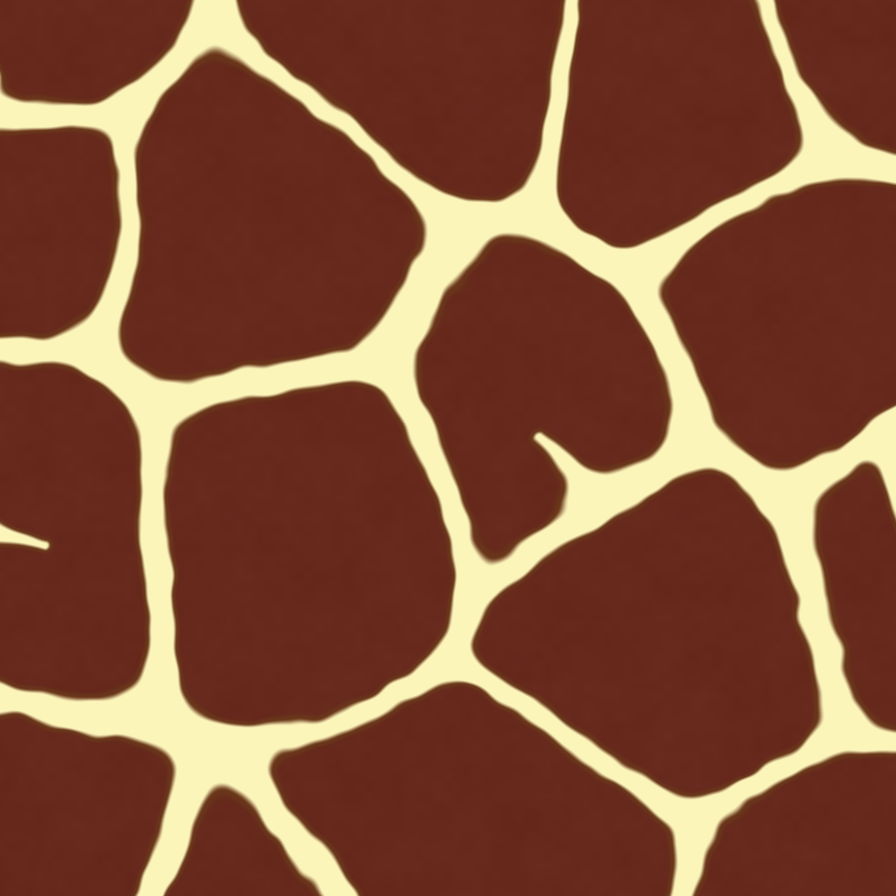
Give the GLSL for this pattern, as a Shadertoy shader.

```glsl
// Giraffe hide: large brown patches parted by cream veins with ragged edges.
// A staggered Voronoi layout gives the patches, an exponential smooth minimum
// rounds their corners, and short tapered spurs grow into some of them.

const vec3 BROWN = vec3(0.400, 0.160, 0.110);
const vec3 RIM   = vec3(0.410, 0.210, 0.100);
const vec3 CREAM = vec3(0.990, 0.960, 0.730);

const float CELLS = 2.9;       // patches across the canvas
const float ROUNDING = 55.0;   // higher means sharper patch corners

float hash(vec2 p) {
    return fract(sin(dot(p, vec2(127.1, 311.7))) * 43758.5453);
}

float noise(vec2 p) {
    vec2 i = floor(p), f = fract(p);
    f = f * f * (3.0 - 2.0 * f);
    float low  = mix(hash(i), hash(i + vec2(1.0, 0.0)), f.x);
    float high = mix(hash(i + vec2(0.0, 1.0)), hash(i + vec2(1.0, 1.0)), f.x);
    return mix(low, high, f.y);
}

// Signed noise vector in -1..1
vec2 noise2(vec2 p) {
    return 2.0 * vec2(noise(p), noise(p + vec2(37.2, 91.7))) - 1.0;
}

// Jittered centre of a patch, odd rows shifted by half a patch
vec2 patchCentre(vec2 id, float jitter) {
    vec2 offset = vec2(hash(id + 3.7), hash(id + 19.3)) - 0.5;
    return id + 0.5 + jitter * offset + vec2(0.5 * mod(id.y, 2.0), 0.0);
}

// Distance to a segment whose radius shrinks from r0 at a to r1 at b
float taper(vec2 p, vec2 a, vec2 b, float r0, float r1) {
    vec2 ap = p - a, ab = b - a;
    float h = clamp(dot(ap, ab) / dot(ab, ab), 0.0, 1.0);
    return length(ap - ab * h) - mix(r0, r1, h);
}

// Grid id of the patch that owns p
vec2 nearestPatch(vec2 p, float jitter) {
    vec2 base = floor(p), best = base;
    float bestDist = 1e3;
    for (int y = -2; y <= 2; y++)
    for (int x = -2; x <= 2; x++) {
        vec2 id = base + vec2(x, y);
        float d = distance(p, patchCentre(id, jitter));
        if (d < bestDist) { bestDist = d; best = id; }
    }
    return best;
}

// Distance from p (in patch units) to the vein surface, in canvas units;
// negative inside the vein
float veinDistance(vec2 p, float halfWidth, float jitter) {
    vec2 id = nearestPatch(p, jitter);
    vec2 centre = patchCentre(id, jitter);
    vec2 closest = centre + 9.0;
    float sum = 0.0;

    // Blend the distances to all borders of this patch
    for (int y = -2; y <= 2; y++)
    for (int x = -2; x <= 2; x++) {
        if (x == 0 && y == 0) continue;
        vec2 other = patchCentre(id + vec2(x, y), jitter);
        float border = dot(0.5 * (centre + other) - p, normalize(other - centre));
        sum += exp(-ROUNDING * border / CELLS);
        if (distance(other, centre) < distance(closest, centre)) closest = other;
    }

    // A spur starts on the border with the closest neighbour
    if (hash(id + 53.1) < 0.45) {
        vec2 root = 0.5 * (centre + closest);
        vec2 inward = normalize(centre - root);
        vec2 side = vec2(-inward.y, inward.x) * (hash(id + 71.9) - 0.5);
        vec2 tip = root + (inward + side) * mix(0.27, 0.40, hash(id + 11.4));
        float spur = taper(p, root, tip, 0.036, 0.014) / CELLS;
        sum += exp(-ROUNDING * (spur + halfWidth));
    }
    return -log(sum) / ROUNDING - halfWidth;
}

void mainImage(out vec4 fragColor, in vec2 fragCoord) {
    vec2 uv = fragCoord / iResolution.y;

    // Bend the veins gently and roughen their edges
    vec2 bent = uv + 0.018 * noise2(uv * 7.0) + 0.0035 * noise2(uv * 36.0);
    float halfWidth = mix(0.0065, 0.0175, noise(uv * 6.0 + 14.0));
    float d = veinDistance(bent * CELLS + vec2(4.3, 7.6), halfWidth, 0.75);
    d += 0.0025 * (noise(uv * 48.0 + 5.0) - 0.5);

    // Faintly mottled brown, a warm rim, then cream
    float mottle = noise(uv * 90.0) + noise(uv * 23.0) - 1.0;
    vec3 color = BROWN + 0.010 * mottle;
    color = mix(RIM, color, smoothstep(0.003, 0.008, d));
    float blur = max(0.0028, 0.8 / iResolution.y);
    color = mix(CREAM, color, smoothstep(-blur, blur, d));

    fragColor = vec4(color, 1.0);
}
```
